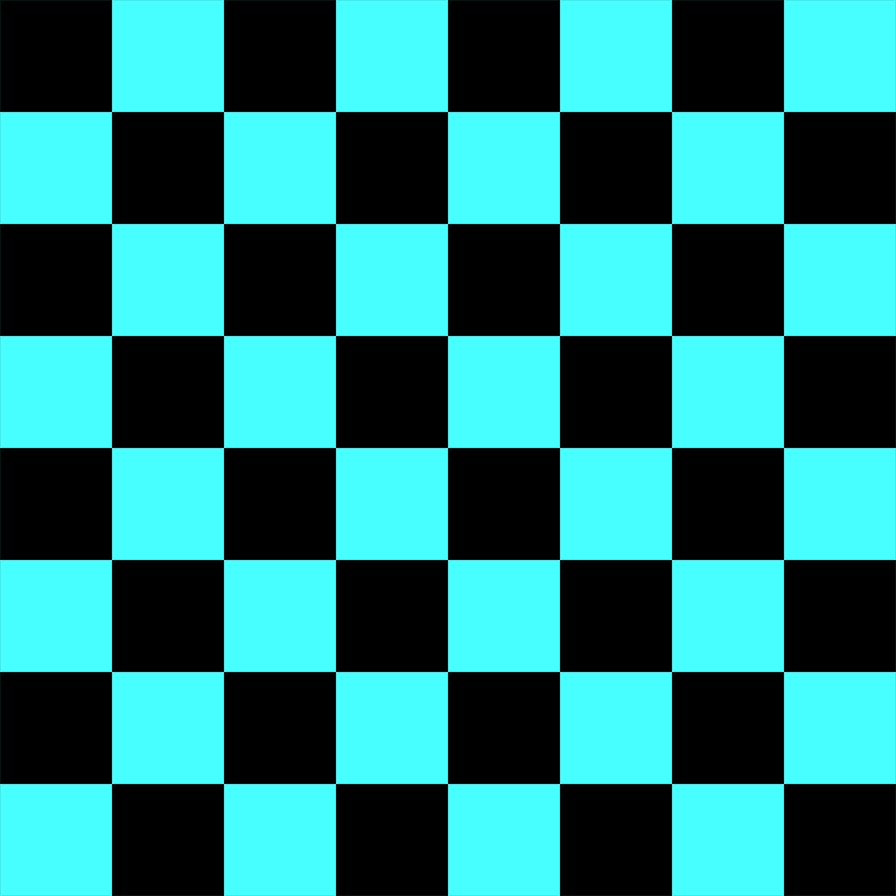
This pattern is drawn by a Shadertoy shader. Its source:

```glsl
// A flat checkerboard of 8 by 8 squares in bright cyan and black.
// Two signed triangle waves give the distance to the nearest square edge;
// their signs pick the colour, and an even square count makes it tile.

const float SQUARES = 8.0;       // squares across and down, must be even
const float EDGE_SOFTNESS = 0.75; // half width of the smoothed edge, in pixels
const vec3 CYAN = vec3(0.28, 1.0, 1.0);
const vec3 BLACK = vec3(0.0);

// Signed distance to the nearest whole number: positive in even squares.
vec2 signedWave(vec2 p) {
    return abs(mod(p - 0.5, 2.0) - 1.0) - 0.5;
}

// Signed distance to the checker edges: positive inside cyan squares.
float checkerDistance(vec2 p) {
    vec2 wave = signedWave(p);
    return min(abs(wave.x), abs(wave.y)) * sign(wave.x * wave.y);
}

// Smooth coverage of the region where the distance is positive.
float coverage(float distanceToEdge, float softness) {
    return smoothstep(-softness, softness, distanceToEdge);
}

void mainImage(out vec4 fragColor, in vec2 fragCoord) {
    // Canvas position counted in squares
    vec2 p = fragCoord / iResolution.xy * SQUARES;
    float pixel = SQUARES / min(iResolution.x, iResolution.y);

    // Cyan squares over black
    float cyanMask = coverage(checkerDistance(p), EDGE_SOFTNESS * pixel);
    fragColor = vec4(mix(BLACK, CYAN, cyanMask), 1.0);
}
```
